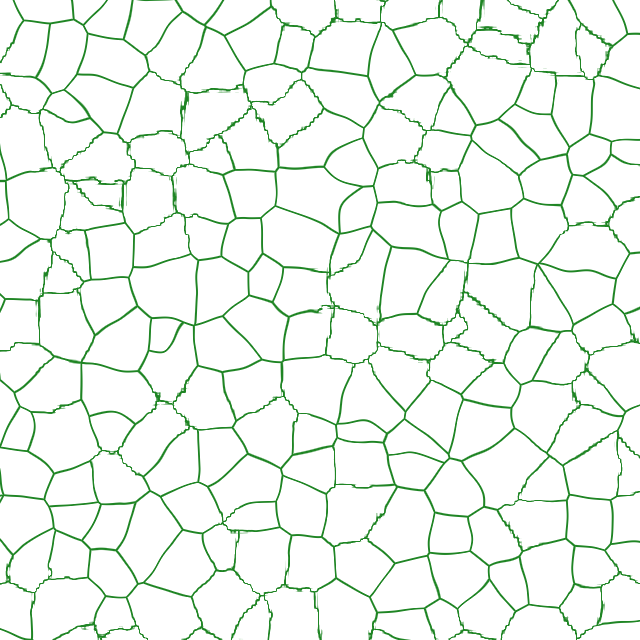
Reproduce this pattern procedurally as a Shadertoy shader.

```glsl
const vec3 PAPER = vec3(1.0);
const vec3 INK = vec3(0.12, 0.52, 0.14);
const float CELLS = 13.6;        // cells across the canvas
const float LINE_WIDTH = 0.003;  // canvas units
const float STEP_SIZE = 0.0065;  // size of the stair steps on ragged walls
const float TAU = 6.2831853;

vec2 hash22(vec2 p) {
    vec3 q = fract(p.xyx * vec3(0.1031, 0.1030, 0.0973));
    q += dot(q, q.yzx + 33.33);
    return fract((q.xx + q.yz) * q.zy);
}

// Smooth two-channel value noise in 0..1
vec2 noise2(vec2 p) {
    vec2 i = floor(p), f = fract(p);
    f = f * f * (3.0 - 2.0 * f);
    vec2 low = mix(hash22(i), hash22(i + vec2(1, 0)), f.x);
    vec2 high = mix(hash22(i + vec2(0, 1)), hash22(i + vec2(1, 1)), f.x);
    return mix(low, high, f.y);
}

// Bends walls gently everywhere and more strongly where ragged
vec2 wobble(vec2 p, float ragged) {
    vec2 gentle = noise2(p * 26.0 + 50.0) - 0.5;
    vec2 rough = noise2(p * 75.0 + 90.0) - 0.5;
    return p + 0.009 * gentle + 0.009 * ragged * rough;
}

// Cell centre in xy, growth radius in z
vec3 seed(vec2 cell) {
    vec2 centre = cell + 0.5 + 0.86 * (hash22(cell + 100.0) - 0.5);
    return vec3(centre, 0.34 * hash22(cell + 237.0).x);
}

float growthDistance(vec2 p, vec3 s) {
    return length(p - s.xy) - s.z;
}

// Distance to the nearest wall between grown cells; slope is the
// per-axis stretch of the domain, so that walls keep an even width
float wallDistance(vec2 p, vec2 slope) {
    vec2 base = floor(p), owner = base;
    float nearest = 1e3;
    for (int y = -2; y <= 2; y++)
    for (int x = -2; x <= 2; x++) {
        vec2 cell = base + vec2(x, y);
        float d = growthDistance(p, seed(cell));
        if (d < nearest) {
            nearest = d;
            owner = cell;
        }
    }

    vec2 ownDirection = normalize(p - seed(owner).xy + 1e-5);
    float wall = 1e3;
    for (int y = -2; y <= 2; y++)
    for (int x = -2; x <= 2; x++) {
        vec2 cell = base + vec2(x, y);
        if (cell == owner) continue;
        vec3 s = seed(cell);
        vec2 gradient = normalize(p - s.xy + 1e-5) - ownDirection;
        float gap = growthDistance(p, s) - nearest;
        wall = min(wall, gap / max(length(gradient * slope), 0.05));
    }
    return wall;
}

void mainImage(out vec4 fragColor, in vec2 fragCoord) {
    float pixel = 1.0 / iResolution.y;
    vec2 p = fragCoord * pixel;

    // Patches in which walls turn into ragged stairs
    float ragged = smoothstep(0.5, 0.68, noise2(p * 11.0 + 20.0).x);
    vec2 phase = TAU * p / STEP_SIZE;
    float depth = 0.75 * ragged;
    vec2 stairs = p - depth * sin(phase) * STEP_SIZE / TAU;
    vec2 slope = 1.0 - depth * cos(phase);

    // Cell walls with smooth edges
    vec2 q = wobble(stairs, ragged) * CELLS;
    float wall = wallDistance(q, slope) / CELLS;
    float ink = clamp((0.5 * LINE_WIDTH - wall) / pixel + 0.5, 0.0, 1.0);
    fragColor = vec4(mix(PAPER, INK, ink), 1.0);
}
```
